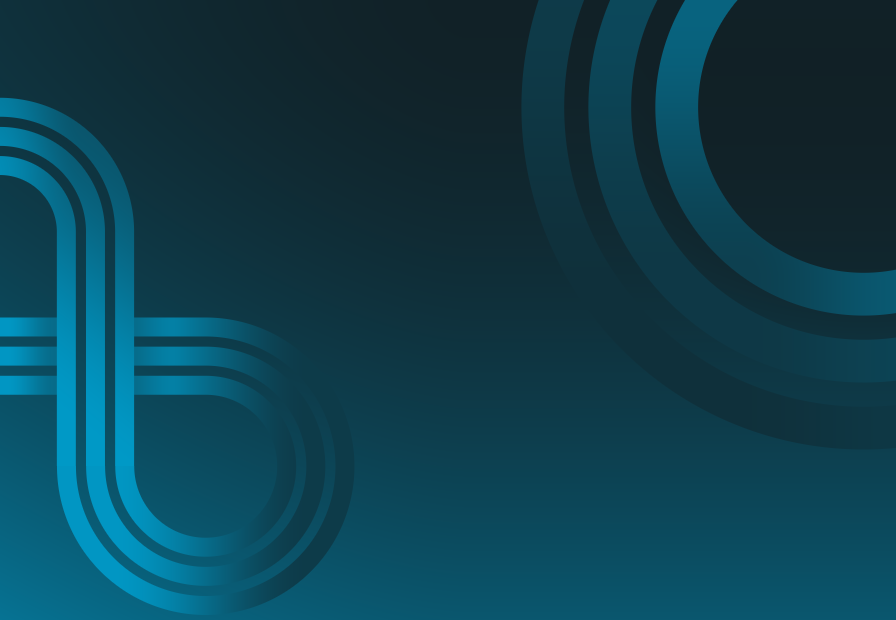
Reproduce this background procedurally as a Shadertoy shader.

```glsl
// Triple-line ribbons on a dark teal gradient: a crossing loop at the lower left
// and three large rings at the upper right. Each ribbon is a distance field cut
// into three stripes; one brightness level per pixel is tinted at the end.

// Teal ramp, from near black to bright cyan blue
vec3 tealTint(float level) {
    return vec3(max(0.085 - 0.14 * level, 0.0), level, 1.33 * level - 0.02);
}

// Stripe number 0, 1 or 2 nearest to a distance
float stripeIndex(float dist, float first, float pitch) {
    return clamp(floor((dist - first) / pitch + 0.5), 0.0, 2.0);
}

// Smooth coverage of three parallel stripes
float stripes(float dist, float first, float pitch, float halfWidth) {
    float middle = first + pitch * stripeIndex(dist, first, pitch);
    float edge = abs(dist - middle) - halfWidth;
    return clamp(0.5 - edge * iResolution.y, 0.0, 1.0);
}

// Vertical gradient with a glow along the left side
float backdrop(vec2 p) {
    float depth = 1.0 - p.y;
    float leftGlow = pow(max(1.0 - p.x / 0.75, 0.0), 1.5);
    return 0.13 + 0.21 * pow(depth, 1.8) + leftGlow * (0.06 + 0.05 * depth);
}

// Concentric rings, fainter outward
float addRings(float level, vec2 p) {
    float radius = length(p - vec2(1.393, 0.827));
    level -= 0.06 * (1.0 - p.y) * (1.0 - smoothstep(0.25, 0.45, radius));

    float index = stripeIndex(radius, 0.3015, 0.108);
    float shine = 0.14 * smoothstep(0.55, 1.0, p.y)
                + 0.10 * smoothstep(1.2, 1.47, p.x);
    float ringLevel = 0.25 - 0.03 * index + shine / (1.0 + 1.3 * index);
    return mix(level, ringLevel, stripes(radius, 0.3015, 0.108, 0.0345));
}

// Round part of the loop with its horizontal limb, fading to the right
float addLoop(float level, vec2 p) {
    vec2 q = p - vec2(0.3318, 0.248);
    float upper = step(0.0, q.y);
    float dist = length(vec2(upper > 0.5 ? max(q.x, 0.0) : q.x, q.y));

    // The limb passes beneath the upright strands
    float hidden = upper * step(0.0921, p.x) * step(p.x, 0.2162);
    float shadow = upper * smoothstep(0.01, 0.09, p.x)
                 * (1.0 - smoothstep(0.2, 0.29, p.x));
    float loopLevel = mix(0.59, 0.23, smoothstep(0.18, 0.5, p.x)) - 0.17 * shadow;
    float cover = stripes(dist, 0.1306, 0.047, 0.0153) * (1.0 - hidden);
    return mix(level, loopLevel, cover);
}

// Upright strands bending over to the left edge
float addUpright(float level, vec2 p) {
    float dist = length(vec2(p.x, max(p.y - 0.626, 0.0)));
    float cover = stripes(dist, 0.107, 0.047, 0.0153) * step(0.248, p.y);
    float crest = (1.0 - smoothstep(0.0, 0.13, p.x)) * smoothstep(0.6, 0.75, p.y);
    float strandLevel = 0.60 - 0.27 * smoothstep(0.4, 0.95, p.y + 0.8 * p.x)
                      + 0.13 * crest;
    return mix(level, strandLevel, cover);
}

void mainImage(out vec4 fragColor, in vec2 fragCoord) {
    vec2 p = fragCoord / iResolution.y;

    // Paint from back to front
    float level = backdrop(p);
    level = addRings(level, p);
    level = addLoop(level, p);
    level = addUpright(level, p);

    fragColor = vec4(tealTint(level), 1.0);
}
```
